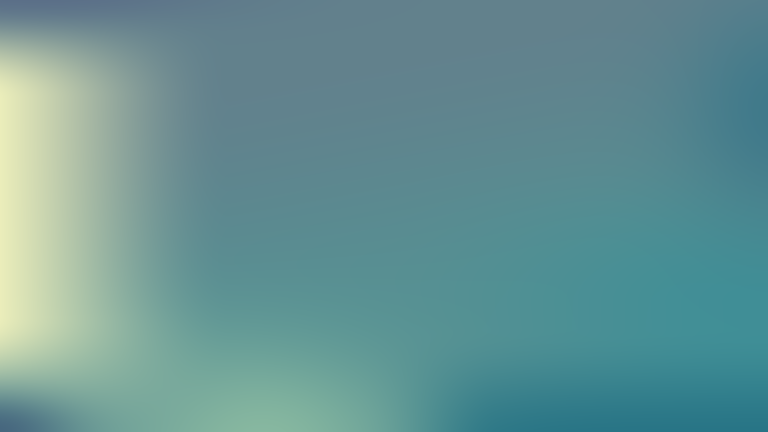
Reproduce this background procedurally as a WebGL 2 fragment shader.

```glsl
#version 300 es
precision highp float;
// A soft blurred mesh gradient: a slate to teal base, deeper teal on the right,
// a mint glow along the bottom and a pale yellow glow on the left edge.
// Each layer is a colour mixed in by a Gaussian glow or smoothstep ramps.
uniform vec2 u_resolution;
out vec4 outColor;

// Elliptical Gaussian falloff, 1 at the centre
float glow(vec2 p, vec2 centre, vec2 radius) {
  vec2 d = (p - centre) / radius;
  return exp(-dot(d, d));
}

// Ramp that falls smoothly from 1 at a to 0 at b
float fall(float a, float b, float x) {
  return 1.0 - smoothstep(a, b, x);
}

void main() {
  vec2 uv = gl_FragCoord.xy / u_resolution;

  // Base: teal below, slate above, tilted up to the right
  float height = uv.y + 0.35 * (0.45 - uv.x);
  vec3 color = mix(vec3(0.335, 0.565, 0.575), vec3(0.385, 0.505, 0.55),
                   smoothstep(0.2, 0.9, height));

  // Right side: bright teal band, blue shade above it, deep teal floor
  float tealBand = smoothstep(0.5, 1.0, uv.x) * fall(0.3, 0.65, uv.y);
  color = mix(color, vec3(0.25, 0.56, 0.59), tealBand);
  color = mix(color, vec3(0.24, 0.47, 0.54),
              0.95 * glow(uv, vec2(1.02, 0.74), vec2(0.13, 0.25)));
  float deepFloor = smoothstep(0.46, 0.65, uv.x) * fall(-0.04, 0.24, uv.y);
  color = mix(color, vec3(0.15, 0.45, 0.52), deepFloor);

  // Mint glow rising from the bottom edge
  color = mix(color, vec3(0.54, 0.73, 0.63),
              glow(uv, vec2(0.33, -0.03), vec2(0.19, 0.22)));
  color = mix(color, vec3(0.48, 0.66, 0.61),
              0.7 * glow(uv, vec2(0.14, 0.08), vec2(0.15, 0.18)));

  // Pale yellow light from the left, faded at both ends
  float light = 1.25 * fall(-0.12, 0.3, uv.x);
  light *= smoothstep(0.0, 0.27, uv.y) * fall(0.77, 1.01, uv.y);
  color = mix(color, vec3(0.92, 0.93, 0.73), min(light, 1.0));

  // Slate shadows in the left corners
  color = mix(color, vec3(0.35, 0.42, 0.53),
              0.9 * glow(uv, vec2(0.04, 1.02), vec2(0.25, 0.07)));
  color = mix(color, vec3(0.27, 0.39, 0.49),
              0.95 * glow(uv, vec2(-0.01, 0.0), vec2(0.1, 0.08)));

  outColor = vec4(color, 1.0);
}
```
